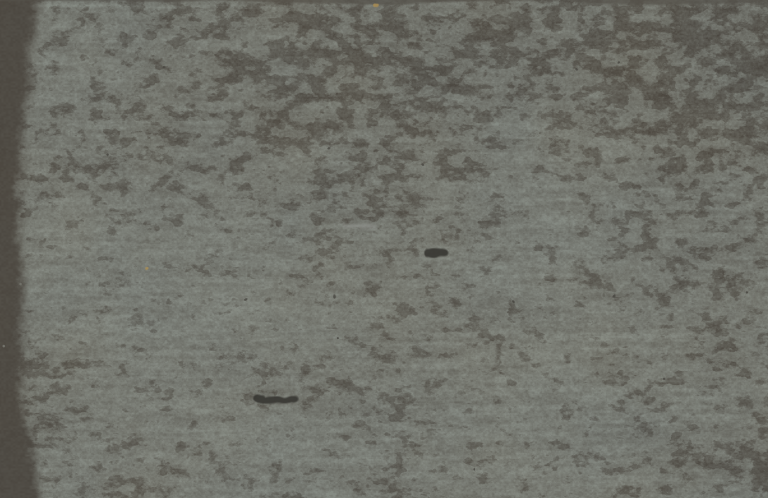
A Shadertoy shader for this texture:

```glsl
float hash(vec2 p) {
    vec3 q = fract(p.xyx * 0.1031);
    q += dot(q, q.yzx + 33.33);
    return fract((q.x + q.y) * q.z);
}

float noise(vec2 p) {
    vec2 i = floor(p), f = fract(p);
    f = f * f * (3.0 - 2.0 * f);
    return mix(mix(hash(i), hash(i + vec2(1, 0)), f.x),
               mix(hash(i + vec2(0, 1)), hash(i + vec2(1, 1)), f.x), f.y);
}

float fbm(vec2 p) {
    float sum = 0.0, amp = 0.53;
    for (int i = 0; i < 4; i++) {
        sum += amp * noise(p);
        p = mat2(1.98, 0.16, -0.16, 1.98) * p + 17.3;
        amp *= 0.5;
    }
    return sum;
}

// Soft mask of a horizontal capsule
float dash(vec2 p, vec2 center, float halfLength, float radius, float blur) {
    p -= center;
    p.x -= clamp(p.x, -halfLength, halfLength);
    return 1.0 - smoothstep(-blur, blur, length(p) - radius);
}

// Rare round specks, one possible per grid cell
float specks(vec2 p, float cells, float density) {
    vec2 id = floor(p * cells);
    vec2 center = 0.25 + 0.5 * vec2(hash(id + 5.1), hash(id + 9.7));
    float d = length(fract(p * cells) - center) / cells;
    return step(hash(id + 31.0), density) * (1.0 - smoothstep(0.001, 0.004, d));
}

void mainImage(out vec4 fragColor, in vec2 fragCoord) {
    vec2 p = fragCoord / iResolution.y;
    vec2 uv = fragCoord / iResolution.xy;

    // Broad zones of wear: upper half and right side
    float cloud = fbm(p * vec2(2.6, 4.5) + 3.0);
    float wear = 0.55 * smoothstep(0.4, 0.85, uv.y) * smoothstep(0.05, 0.4, uv.x)
               + 0.4 * smoothstep(0.55, 1.0, uv.x)
               + 1.5 * (cloud - 0.5);
    wear = clamp(wear + 0.12, 0.0, 1.0);

    // Ragged blotches, slightly stretched sideways
    float blotch = fbm(p * vec2(36.0, 56.0));
    float flake = fbm(p * vec2(85.0, 125.0) + 40.0);
    float rust = smoothstep(-0.07, 0.09, 0.6 * blotch + 0.4 * flake - mix(0.64, 0.46, wear));

    // Fine grain and sideways streaks
    float grain = noise(p * vec2(210.0, 260.0)) - 0.5;
    float dust = noise(p * 390.0 + 70.0) - 0.5;
    float streak = fbm(p * vec2(9.0, 110.0) + 90.0) - 0.5;
    float tone = 0.89 - 0.13 * wear - 0.58 * rust
               + 0.24 * grain + 0.16 * dust + 0.4 * streak + 0.5 * (flake - 0.5);

    // Dark left margin, wider toward the corners, with a crumbling border
    float corner = pow(abs(2.0 * uv.y - 1.0), 3.0);
    float border = 0.038 + 0.035 * corner + 0.035 * (fbm(p * vec2(30.0, 18.0)) - 0.5)
                 + 0.02 * (flake - 0.5);
    float margin = 1.0 - smoothstep(-0.013, 0.022, p.x - border);
    tone = mix(tone, -0.08 + 0.12 * grain, margin * 0.94);

    // Worn top rim with a pale line below it
    float rim = 0.992 + 0.012 * (noise(vec2(p.x * 9.0, 2.0)) - 0.5);
    tone += 0.3 * (1.0 - margin) * dash(p, vec2(0.3, rim - 0.009), 0.25, 0.002, 0.005);
    tone = mix(tone, 0.1, 0.75 * smoothstep(-0.002, 0.005, p.y - rim));

    vec3 darkBrown = vec3(0.315, 0.300, 0.272);
    vec3 paleGray = vec3(0.498, 0.512, 0.482);
    vec3 color = mix(darkBrown, paleGray, clamp(tone, -0.25, 1.15));
    color += vec3(0.012, 0.002, -0.010) * (fbm(p * 7.0 + 60.0) - 0.5);

    // Gouges and one pale scrape
    vec2 wobble = 0.006 * (vec2(noise(p * 70.0), noise(p * 70.0 + 8.0)) - 0.5);
    vec2 q = p + wobble;
    float gouge = dash(q, vec2(0.877, 0.492), 0.016, 0.0075, 0.003);
    gouge = max(gouge, dash(q, vec2(0.557, 0.197), 0.033, 0.0065, 0.003));
    gouge = max(gouge, dash(q, vec2(0.522, 0.199), 0.003, 0.0085, 0.003));
    color = mix(color, vec3(0.215, 0.212, 0.195), 0.9 * gouge);
    float scrape = dash(q, vec2(0.723, 0.545), 0.03, 0.004, 0.006);
    color = mix(color, vec3(0.56, 0.57, 0.55), 0.75 * scrape);

    // Dark pits, pale flecks in the margin and ochre chips
    color = mix(color, vec3(0.25, 0.24, 0.22), 0.7 * specks(q, 11.0, 0.06));
    color = mix(color, vec3(0.55, 0.56, 0.53), 0.6 * margin * specks(p, 38.0, 0.07));
    float chip = max(dash(q, vec2(0.755, 0.990), 0.002, 0.004, 0.002),
                     dash(q, vec2(0.295, 0.460), 0.001, 0.003, 0.002));
    color = mix(color, vec3(0.68, 0.56, 0.32), 0.8 * chip);

    fragColor = vec4(color, 1.0);
}
```
